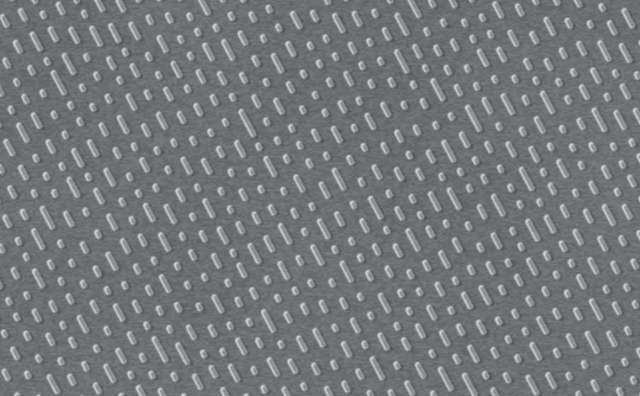
Write a WebGL 2 fragment shader that draws this texture.

```glsl
#version 300 es
precision highp float;

uniform vec2 u_resolution;
out vec4 fragColor;

const vec2 TRACK_DIR = vec2(0.471, -0.882);
const vec2 LIGHT_DIR = vec2(-0.94, 0.34);
const float TRACK_PITCH = 0.0464;
const float CELL_LENGTH = 0.064;
const float RADIUS = 0.0077;

float hash(vec2 p) {
    vec3 q = fract(vec3(p.xyx) * vec3(0.1031, 0.1030, 0.0973));
    q += dot(q, q.yzx + 33.33);
    return fract((q.x + q.y) * q.z);
}

float valueNoise(vec2 p) {
    vec2 i = floor(p);
    vec2 f = fract(p);
    f = f * f * (3.0 - 2.0 * f);
    float low = mix(hash(i), hash(i + vec2(1.0, 0.0)), f.x);
    float high = mix(hash(i + vec2(0.0, 1.0)), hash(i + vec2(1.0, 1.0)), f.x);
    return mix(low, high, f.y);
}

// Jittered border between two neighbouring cells of a track
float cellBorder(float track, float cell) {
    float jitter = 0.68 * (hash(vec2(track, cell) + 71.0) - 0.5);
    return (cell + jitter + hash(vec2(track, 19.0))) * CELL_LENGTH;
}

// Signed distance to one capsule; q = (along, across) the track
float capsuleDistance(vec2 q, float track, float cell) {
    float start = cellBorder(track, cell);
    float end = cellBorder(track, cell + 1.0);
    float gap = mix(0.022, 0.046, hash(vec2(cell, track) + 137.0));
    float halfCore = 0.5 * max(end - start - gap, 0.0225) - RADIUS;
    float wobble = 0.003 * (hash(vec2(track, cell) + 211.0) - 0.5);
    vec2 d = q - vec2(0.5 * (start + end), (track + 0.5) * TRACK_PITCH + wobble);
    d.x = max(abs(d.x) - halfCore, 0.0);
    return length(d) - RADIUS;
}

// Distance to the nearest capsule of the surrounding tracks
float nearestCapsule(vec2 p) {
    vec2 q = vec2(dot(p, TRACK_DIR), dot(p, vec2(-TRACK_DIR.y, TRACK_DIR.x)));
    q += vec2(4.0, 3.0);
    float track = floor(q.y / TRACK_PITCH);
    float nearest = 1.0;
    for (float t = -1.0; t <= 1.0; t++) {
        float row = track + t;
        float cell = floor(q.x / CELL_LENGTH - hash(vec2(row, 19.0)));
        for (float c = -1.0; c <= 1.0; c++) {
            nearest = min(nearest, capsuleDistance(q, row, cell + c));
        }
    }
    return nearest;
}

// Height of a capsule flank, 0 on the ground and 1 on top
float flankHeight(float dist, float softness) {
    return 1.0 - smoothstep(-softness, softness, dist);
}

// Fine grain, stretched along the scan lines
float groundGrain(vec2 p) {
    float fine = valueNoise(p * vec2(140.0, 235.0)) - 0.5;
    float streak = valueNoise(p * vec2(50.0, 185.0) + 40.0) - 0.5;
    float broad = valueNoise(p * 4.0 + 80.0) - 0.5;
    return 0.068 * fine + 0.038 * streak + 0.022 * broad;
}

void main() {
    vec2 p = gl_FragCoord.xy / u_resolution.y;
    float softness = max(0.0042, 1.0 / u_resolution.y);

    // Body, lit edge and cast shadow
    float dist = nearestCapsule(p);
    float height = flankHeight(dist, softness);
    float litDist = nearestCapsule(p + LIGHT_DIR * 0.0070);
    float slope = height - flankHeight(litDist, softness);
    float tone = 0.433 + 0.115 * height;
    tone += 0.25 * max(slope, 0.0) + 0.080 * min(slope, 0.0);

    // Thin glow just inside the whole outline
    float rim = 1.0 - smoothstep(0.0, 0.0032, abs(dist + 0.0026));
    tone += 0.045 * rim;

    tone += groundGrain(p) * mix(1.0, 0.6, height);
    vec3 tint = vec3(-0.003, 0.002, 0.006);
    fragColor = vec4(clamp(tone + tint, 0.0, 1.0), 1.0);
}
```
